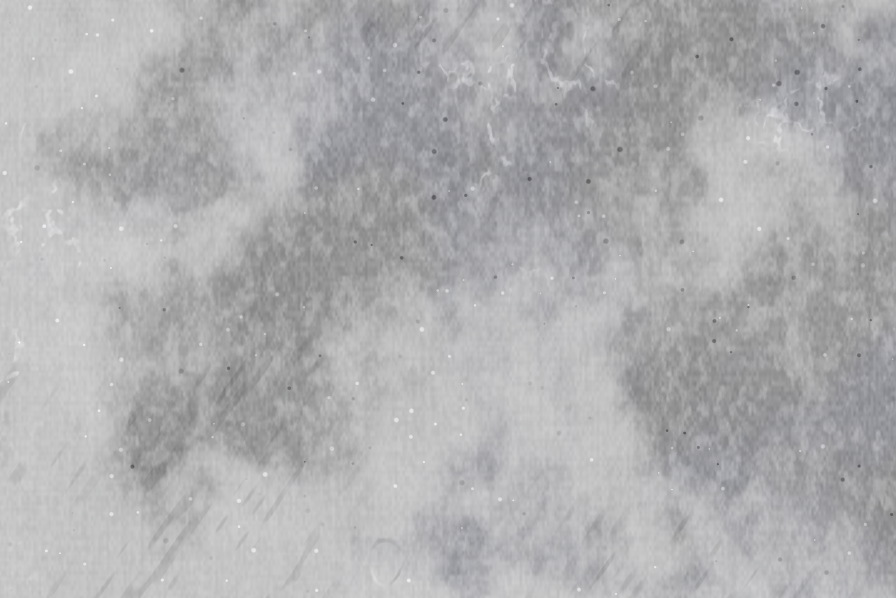
A WebGL 1 fragment shader for this texture:

```glsl
precision highp float;
// Weathered grey plaster: warped noise clouds set broad dark patches, which
// break up into mottled wear and fine upright grain. Pale scuffs, slanting
// scratches, small specks and one raised ring lie on top.
uniform vec2 u_resolution;

float hash(vec2 p) {
  return fract(sin(dot(p, vec2(127.1, 311.7))) * 43758.5453);
}

float noise(vec2 p) {
  vec2 cell = floor(p);
  vec2 f = fract(p);
  f = f * f * (3.0 - 2.0 * f);
  float low = mix(hash(cell), hash(cell + vec2(1.0, 0.0)), f.x);
  float high = mix(hash(cell + vec2(0.0, 1.0)), hash(cell + 1.0), f.x);
  return mix(low, high, f.y);
}

float fbm(vec2 p) {
  float sum = 0.0;
  float weight = 0.5;
  for (int i = 0; i < 5; i++) {
    sum += weight * noise(p);
    p = mat2(1.6, 1.2, -1.2, 1.6) * p + 7.3;
    weight *= 0.5;
  }
  return sum / 0.97;
}

// One round speck at a random spot in some of the grid cells.
float specks(vec2 p, float density, float radius) {
  vec2 cell = floor(p);
  vec2 center = 0.3 + 0.4 * vec2(hash(cell + 3.1), hash(cell + 8.7));
  float size = radius * (0.5 + hash(cell + 5.9));
  float dot_ = 1.0 - smoothstep(size * 0.4, size, length(fract(p) - center));
  return dot_ * step(hash(cell), density);
}

// Thin broken curves along the middle level of a noise field.
float scuffs(vec2 p) {
  float ridge = abs(fbm(p * vec2(17.0, 12.0) + 31.0) - 0.5);
  float area = smoothstep(0.62, 0.74, fbm(p * 3.6 + 52.0));
  return (1.0 - smoothstep(0.01, 0.05, ridge)) * area;
}

float scratches(vec2 p) {
  vec2 slanted = mat2(0.82, 0.57, -0.57, 0.82) * p;
  float lines = smoothstep(0.68, 0.88, noise(slanted * vec2(90.0, 16.0)));
  return lines * smoothstep(0.56, 0.72, fbm(p * 3.0 + 84.0));
}

float ring(vec2 p) {
  vec2 d = (p - vec2(0.645, 0.06)) * vec2(1.0, 0.75);
  float wobble = 0.014 * (noise(p * 45.0) - 0.5);
  float edge = abs(length(d) - 0.028 + wobble);
  return 1.0 - smoothstep(0.001, 0.004, edge);
}

void main() {
  vec2 p = gl_FragCoord.xy / u_resolution.y;

  // Broad clouds with ragged edges
  vec2 warp = vec2(fbm(p * 3.0 + 11.0), fbm(p * 3.0 + 23.0)) - 0.5;
  float cloud = fbm(p * 3.2 + 1.3 * warp + 4.0);
  float ragged = fbm(p * vec2(24.0, 17.0) + 61.0);
  float patches = smoothstep(0.34, 0.7, cloud + 0.22 * (ragged - 0.5));

  // Mottled wear, strongest inside the patches
  float mottle = fbm(p * vec2(62.0, 38.0) + 17.0);
  float wear = patches * smoothstep(0.4, 0.68, mottle + 0.25 * (patches - 0.5));

  // Fine grain and faint brush lines
  float grain = noise(p * vec2(240.0, 120.0)) - 0.5;
  float brush = noise(p * vec2(210.0, 13.0) + 40.0) - 0.5;
  float weave = noise(p * vec2(16.0, 190.0) + 70.0) - 0.5;

  float tone = 0.775 - 0.115 * patches - 0.075 * wear;
  tone += 0.05 * (fbm(p * 6.0 + 90.0) - 0.5);
  tone += grain * mix(0.04, 0.09, patches);
  tone += 0.025 * brush + 0.015 * weave;

  // Surface marks
  tone += 0.1 * scuffs(p) * smoothstep(0.3, 0.6, noise(p * 70.0));
  tone -= 0.06 * scratches(p);
  tone -= 0.16 * specks(p * 38.0, 0.05, 0.16) * (0.3 + patches);
  tone += 0.14 * specks(p * 46.0 + 19.0, 0.05, 0.17);
  tone += ring(p) * mix(-0.1, 0.08, noise(p * 30.0 + 5.0));

  // Cool tint in parts of the darker plaster
  float cool = patches * smoothstep(0.4, 0.65, fbm(p * 3.5 + 37.0));
  vec3 color = vec3(tone) + vec3(-0.006, -0.004, 0.016) * cool;
  color += vec3(-0.001, 0.0, 0.003);
  gl_FragColor = vec4(clamp(color, 0.0, 1.0), 1.0);
}
```
